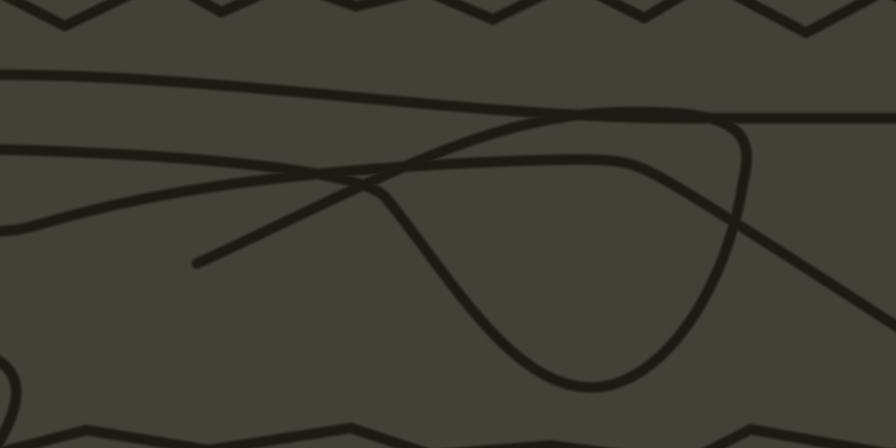
A WebGL 1 fragment shader for this pattern:

```glsl
precision highp float;
// Dark soft-edged strokes wandering over a flat olive ground: one looping
// stroke of joined cubic curves, two long sweeps given as heights over x,
// and jagged ridges with hashed corners that peep in at the top and bottom.

uniform vec2 u_resolution;

const vec3 GROUND = vec3(0.262, 0.250, 0.218);
const vec3 INK = vec3(0.115, 0.102, 0.085);
const float HALF_WIDTH = 0.0118;   // all lengths are in canvas heights
const float SOFTNESS = 0.0052;
const int CURVE_STEPS = 20;
const float TOP_SPACING = 0.16;
const float TOP_DEPTH = 0.085;
const float BOTTOM_SPACING = 0.25;
const float BOTTOM_DEPTH = 0.06;
const float CORNER_JITTER = 0.7;

float hash(float n) {
  n = fract(n * 0.1031);
  n *= n + 33.33;
  n *= n + n;
  return fract(n);
}

float segmentDistance(vec2 p, vec2 a, vec2 b) {
  vec2 ab = b - a;
  float t = clamp(dot(p - a, ab) / dot(ab, ab), 0.0, 1.0);
  return length(p - a - ab * t);
}

vec2 cubic(vec2 a, vec2 b, vec2 c, vec2 d, float t) {
  float s = 1.0 - t;
  return s * s * s * a + 3.0 * s * t * (s * b + t * c) + t * t * t * d;
}

float curveDistance(vec2 p, vec2 a, vec2 b, vec2 c, vec2 d) {
  float nearest = 9.0;
  vec2 from = a;
  for (int i = 1; i <= CURVE_STEPS; i++) {
    vec2 to = cubic(a, b, c, d, float(i) / float(CURVE_STEPS));
    nearest = min(nearest, segmentDistance(p, from, to));
    from = to;
  }
  return nearest;
}

// Zero for negative x, x for positive x, with a rounded knee.
float softRamp(float x, float knee) {
  return 0.5 * (x + sqrt(x * x + knee * knee));
}

// Heights of the two sweeps: x is the gentle upper one, y the bent one.
vec2 sweepHeights(float x) {
  float upper = 0.833 - 0.097 * smoothstep(0.0, 1.55, x);
  float rise = 0.185 * (1.0 - exp(-1.8 * softRamp(x - 0.04, 0.03)));
  float bent = 0.483 + rise - 0.66 * softRamp(x - 1.41, 0.06);
  return vec2(upper, bent);
}

float sweepDistance(vec2 p) {
  const float STEP = 0.004;
  vec2 height = sweepHeights(p.x);
  vec2 slope = (sweepHeights(p.x + STEP) - sweepHeights(p.x - STEP)) / (2.0 * STEP);
  vec2 d = abs(p.y - height) / sqrt(1.0 + slope * slope);
  return min(d.x, d.y);
}

// Corners alternate between reaching inward and hiding beyond the edge.
vec2 ridgeCorner(float i, float spacing, float depth, float seed) {
  float x = (i + CORNER_JITTER * (hash(i + seed) - 0.5)) * spacing;
  float reach = hash(i + seed + 57.0);
  float inward = mod(i, 2.0) > 0.5 ? reach : -0.6 * reach;
  return vec2(x, inward * depth);
}

// Here p.y is measured inward from the edge.
float ridgeDistance(vec2 p, float spacing, float depth, float seed) {
  float cell = floor(p.x / spacing);
  float nearest = 9.0;
  for (int k = -2; k <= 2; k++) {
    float i = cell + float(k) + 20.0;
    vec2 shift = vec2(20.0 * spacing, 0.0);
    vec2 a = ridgeCorner(i, spacing, depth, seed) - shift;
    vec2 b = ridgeCorner(i + 1.0, spacing, depth, seed) - shift;
    nearest = min(nearest, segmentDistance(p, a, b));
  }
  return nearest;
}

// One continuous stroke: rising tail, shoulder, bowl, climb and left arm.
float loopDistance(vec2 p) {
  vec2 crest = vec2(1.42, 0.75);
  vec2 side = vec2(1.66, 0.60);
  vec2 bowl = vec2(1.32, 0.135);
  vec2 neck = vec2(0.86, 0.56);
  float d = curveDistance(p, vec2(0.44, 0.412), vec2(0.85, 0.60), vec2(1.10, 0.755), crest);
  d = min(d, curveDistance(p, crest, vec2(1.62, 0.75), vec2(1.69, 0.72), side));
  d = min(d, curveDistance(p, side, vec2(1.62, 0.34), vec2(1.47, 0.135), bowl));
  d = min(d, curveDistance(p, bowl, vec2(1.14, 0.135), vec2(1.0, 0.39), neck));
  return min(d, curveDistance(p, neck, vec2(0.80, 0.63), vec2(0.30, 0.66), vec2(-0.03, 0.667)));
}

void main() {
  vec2 p = gl_FragCoord.xy / u_resolution.y;
  float d = min(loopDistance(p), sweepDistance(p));
  d = min(d, ridgeDistance(vec2(p.x, 1.0 - p.y), TOP_SPACING, TOP_DEPTH, 3.0));
  d = min(d, ridgeDistance(p, BOTTOM_SPACING, BOTTOM_DEPTH, 141.0));
  // Short hook bulging in from the left edge.
  d = min(d, curveDistance(p, vec2(-0.03, 0.21), vec2(0.06, 0.17), vec2(0.05, 0.10), vec2(-0.01, 0.0)));

  float edge = max(SOFTNESS, 0.7 / u_resolution.y);
  float ink = 1.0 - smoothstep(HALF_WIDTH - edge, HALF_WIDTH + edge, d);
  gl_FragColor = vec4(mix(GROUND, INK, ink), 1.0);
}
```
